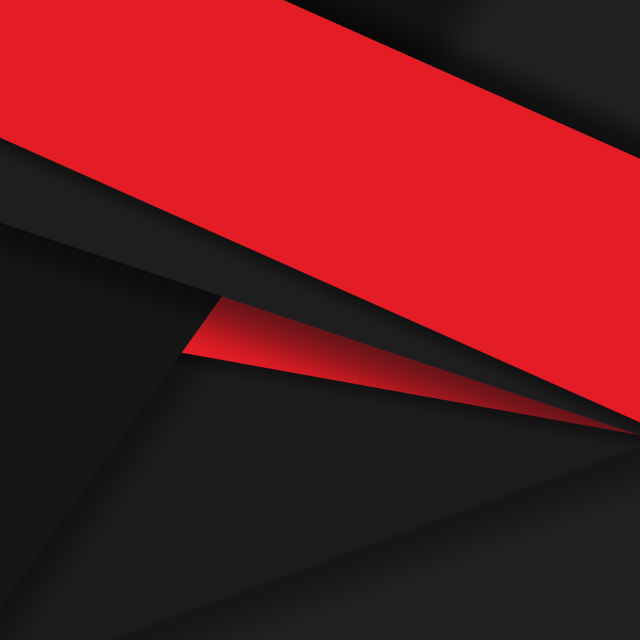
Write a Shadertoy shader that draws this background.

```glsl
// Overlapping sheets of charcoal and red paper, cut along straight diagonals.
// Each sheet is a half-plane painted back to front; the signed distance to
// the edge of a neighbouring sheet gives its soft contact shadow.

// Sheet colours
const vec3 RED = vec3(0.894, 0.110, 0.145);
const vec3 DEEP_RED = vec3(0.40, 0.075, 0.095);
const vec3 BACK_GRAY = vec3(0.132);
const vec3 MIDDLE_GRAY = vec3(0.110);
const vec3 LEFT_GRAY = vec3(0.088);
const vec3 STRIP_GRAY = vec3(0.114, 0.116, 0.115);
const vec3 CORNER_GRAY = vec3(0.080);

// Sheet edges, as two points in canvas units
const vec4 BAND_TOP = vec4(0.443, 1.000, 1.0, 0.752);
const vec4 BAND_BOTTOM = vec4(0.0, 0.785, 1.0, 0.340);
const vec4 STRIP_BOTTOM = vec4(0.0, 0.652, 1.0, 0.320);
const vec4 WEDGE_BOTTOM = vec4(0.289, 0.448, 1.0, 0.320);
const vec4 LEFT_EDGE = vec4(0.0, 0.050, 0.346, 0.536);
const vec4 FLOOR_EDGE = vec4(0.169, 0.0, 1.0, 0.303);
const vec4 CORNER_EDGE = vec4(0.650, 0.915, 0.715, 1.0);

// Shadow reach in canvas units
const float WIDE_SHADOW = 0.10;
const float SOFT_SHADOW = 0.075;
const float THIN_SHADOW = 0.030;

// Signed distance to a line, positive on the left of its direction
float lineDistance(vec2 p, vec4 edge) {
    vec2 dir = normalize(edge.zw - edge.xy);
    return dot(p - edge.xy, vec2(-dir.y, dir.x));
}

// Antialiased coverage of the positive side
float cover(float d) {
    return clamp(d * iResolution.y + 0.5, 0.0, 1.0);
}

// Brightness rising from a dark contact line to full light
float shade(float d, float reach, float darkest) {
    return mix(darkest, 1.0, smoothstep(0.0, reach, max(d, 0.0)));
}

void mainImage(out vec4 fragColor, in vec2 fragCoord) {
    vec2 p = fragCoord / iResolution.xy;

    float aboveBand = lineDistance(p, BAND_TOP);
    float insideBand = lineDistance(p, BAND_BOTTOM);
    float aboveStrip = lineDistance(p, STRIP_BOTTOM);
    float aboveWedge = lineDistance(p, WEDGE_BOTTOM);
    float leftOfFold = lineDistance(p, LEFT_EDGE);
    float aboveFloor = lineDistance(p, FLOOR_EDGE);
    float rightOfCorner = -lineDistance(p, CORNER_EDGE);

    // Lower right sheet, under the middle one
    vec3 color = BACK_GRAY * shade(-aboveFloor, WIDE_SHADOW, 0.64);

    // Middle sheet, shaded by the wedge and by the left sheet
    vec3 middle = MIDDLE_GRAY * shade(-aboveWedge, THIN_SHADOW, 0.65)
                * shade(-leftOfFold, SOFT_SHADOW, 0.65);
    color = mix(color, middle, cover(aboveFloor));

    // Red wedge, sunk beneath the strip
    float wedgeLight = smoothstep(-0.01, WIDE_SHADOW, -aboveStrip);
    color = mix(color, mix(DEEP_RED, RED, wedgeLight), cover(aboveWedge));

    // Left sheet
    vec3 left = LEFT_GRAY * shade(-aboveStrip, SOFT_SHADOW, 0.55);
    color = mix(color, left, cover(leftOfFold));

    // Charcoal strip, then the broad red band
    vec3 strip = STRIP_GRAY * shade(-insideBand, THIN_SHADOW, 0.62);
    color = mix(color, strip, cover(aboveStrip));
    color = mix(color, RED, cover(insideBand));

    // Upper right corner: two sheets under the band
    vec3 corner = mix(CORNER_GRAY, BACK_GRAY,
                      smoothstep(-0.01, SOFT_SHADOW, rightOfCorner));
    corner *= shade(aboveBand, SOFT_SHADOW, 0.45);
    color = mix(color, corner, cover(aboveBand));

    fragColor = vec4(color, 1.0);
}
```
